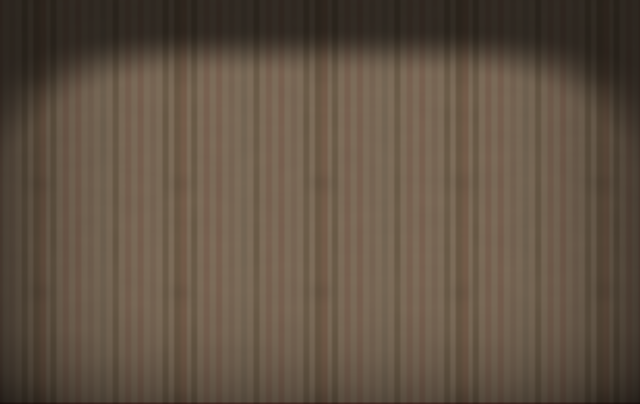
Reproduce this pattern procedurally as a Shadertoy shader.

```glsl
// Vertically striped wallpaper with faded stripes, under a soft pool of light.

float hash(vec2 p) {
    p = fract(p * vec2(0.1031, 0.1147));
    p += dot(p, p.yx + 33.33);
    return fract((p.x + p.y) * p.x * 41.7);
}

vec2 gradient(vec2 cell) {
    float angle = 6.2832 * hash(cell);
    return vec2(cos(angle), sin(angle));
}

float gradientNoise(vec2 p) {
    vec2 i = floor(p), f = p - i;
    vec2 w = f * f * f * (f * (f * 6.0 - 15.0) + 10.0);
    vec2 e = vec2(0.0, 1.0);
    float low = mix(dot(gradient(i), f), dot(gradient(i + e.yx), f - e.yx), w.x);
    float high = mix(dot(gradient(i + e), f - e), dot(gradient(i + e.yy), f - e.yy), w.x);
    return mix(low, high, w.y);
}

// Coverage of a stripe, from the distance to its centre line.
float stripe(float dist, float halfWidth, float soft) {
    return 1.0 - smoothstep(halfWidth - soft, halfWidth + soft, abs(dist));
}

vec3 wallpaper(vec2 p) {
    float across = (p.x - 0.502) / 0.22;
    float u = fract(across);
    float soft = max(0.011, 1.0 / (0.22 * iResolution.x));

    // Ten narrow stripes per repeat: dark, two reds, faint brown, olive, dark again
    vec3 dyes[5] = vec3[5](vec3(0.405, 0.345, 0.268), vec3(0.467, 0.374, 0.310),
                           vec3(0.467, 0.370, 0.306), vec3(0.463, 0.389, 0.322),
                           vec3(0.448, 0.392, 0.322));
    float k = clamp(floor((u - 0.0976) / 0.0885 + 0.5), 0.0, 9.0);
    vec3 dye = k > 8.5 ? dyes[0] : dyes[int(k) % 5];
    float fade = 0.86 + 0.22 * gradientNoise(vec2(k * 5.37 + 0.3, p.y * 14.0));
    vec3 col = vec3(0.489, 0.424, 0.350);
    col = mix(col, dye, fade * stripe(u - 0.0976 - k * 0.0885, 0.0215, soft));

    // Wide band, olive on its left and russet on its right
    float centre = u - floor(u + 0.5);
    vec3 band = mix(vec3(0.408, 0.340, 0.262), vec3(0.455, 0.356, 0.284),
                    smoothstep(-0.015, 0.02, centre));
    col = mix(col, band, 0.94 * stripe(centre, 0.045, soft));

    // Smudges along the band, and uneven ageing
    float down = fract((p.y - 0.006) / 0.169 + 0.5) - 0.5;
    col *= 1.0 - 0.055 * exp(-pow(centre / 0.10, 2.0) - pow(down / 0.09, 2.0));
    col *= 1.0 + 0.02 * gradientNoise(p * vec2(22.0, 30.0));
    col *= 1.0 + 0.008 * gradientNoise(p * vec2(12.0, 110.0));
    return col;
}

// Bright centre, dim sides and foot, deep shadow along the top.
float lighting(vec2 uv) {
    vec2 q = 2.0 * uv - 1.0;
    float side = pow(abs(q.x), 5.0);
    float foot = pow(max(-q.y, 0.0), 4.0);
    float pool = (1.0 - 0.43 * side) * (1.0 - 0.30 * foot) - 0.12 * q.x * q.x * foot;
    float depth = 1.0 - uv.y - 0.09 * side;
    float lit = smoothstep(0.07, 0.19 + 0.16 * side, depth);
    return mix(0.40 - 0.04 * side, pool, lit);
}

void mainImage(out vec4 fragColor, in vec2 fragCoord) {
    vec2 p = fragCoord / iResolution.x;
    vec3 col = wallpaper(p) * lighting(fragCoord / iResolution.xy);

    // Thin russet edge at the foot
    float edge = 1.0 - smoothstep(0.001, 0.004, p.y);
    col = mix(col, col * vec3(0.80, 0.60, 0.60), edge);
    fragColor = vec4(col, 1.0);
}
```
